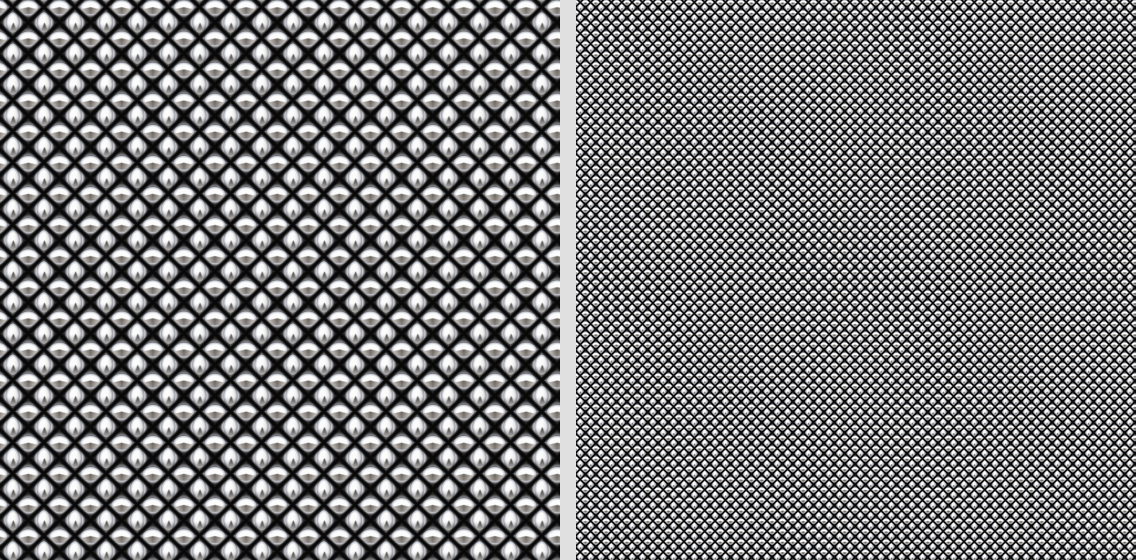
Left, the tile; right, the same tile 3 across and 3 down.
A WebGL 1 fragment shader for this pattern:

```glsl
precision highp float;
// Polished metal mesh: diamonds holding alternating wide and tall almond studs.

uniform vec2 u_resolution;

const float REPEATS = 18.0;

// 1.0 on the outline of an almond lying along the x axis, less inside
float almond(vec2 p) {
  return pow(abs(p.x) / 0.33, 2.0) + pow(abs(p.y) / 0.215, 1.65);
}

// Reflections on the dome: bright sky above, a dark wedge spreading below
vec3 dome(vec2 p, float rim, bool wide) {
  vec3 sky = mix(vec3(0.99), vec3(0.72, 0.74, 0.78), smoothstep(0.45, 1.0, rim));
  vec3 ground;
  float below;
  if (wide) {
    below = smoothstep(0.025, -0.035, p.y + 0.22 * abs(p.x));
    ground = mix(vec3(0.40, 0.38, 0.36), vec3(0.72, 0.70, 0.68),
                 clamp(abs(p.x) * 4.0 - p.y * 1.6, 0.0, 1.0));
  } else {
    float wedge = abs(p.x - 0.02) + 0.38 * p.y;
    below = smoothstep(0.045, -0.035, wedge) * smoothstep(0.03, -0.05, p.y);
    ground = mix(vec3(0.34, 0.33, 0.33), vec3(0.66, 0.65, 0.64),
                 smoothstep(0.05, 0.32, -p.y));
    sky *= 1.0 - 0.20 * smoothstep(0.0, -0.22, p.y) - 0.10 * smoothstep(0.0, 0.2, p.x);
  }
  return mix(sky, ground, below);
}

// Light caught by the socket around the dome, fading into the black seam
vec3 socket(vec2 p, float rim, float edge, bool wide) {
  float side = abs(p.x) / (length(p) + 0.001);
  float glow = wide ? mix(0.66, 0.36, smoothstep(-0.16, 0.16, p.y))
                    : mix(0.30, 0.72, side * side);
  float falloff = 1.0 - smoothstep(0.95, 2.3, rim);
  float shade = 0.03 + smoothstep(0.02, 0.17, edge) * (0.15 + glow * falloff);
  return shade * vec3(0.99, 0.99, 1.02);
}

void main() {
  vec2 uv = gl_FragCoord.xy / u_resolution;
  float pixel = REPEATS / min(u_resolution.x, u_resolution.y);

  // Wide studs at the cell centres, tall ones at the cell corners
  vec2 p = fract(uv * REPEATS - vec2(0.91, 0.775) + 0.5) - 0.5;
  bool wide = abs(p.x) + abs(p.y) < 0.5;
  if (!wide) p -= 0.5 * sign(p);

  float edge = 0.5 - abs(p.x) - abs(p.y);
  float rim = almond(wide ? p : p.yx);
  float cover = smoothstep(-1.0, 1.0, (1.0 - rim) / (5.0 * pixel));

  // A thin dark groove separates dome and socket
  vec3 base = socket(p, rim, edge, wide);
  base *= 1.0 - 0.25 * smoothstep(1.3, 1.0, rim);
  gl_FragColor = vec4(mix(base, dome(p, rim, wide), cover), 1.0);
}
```
